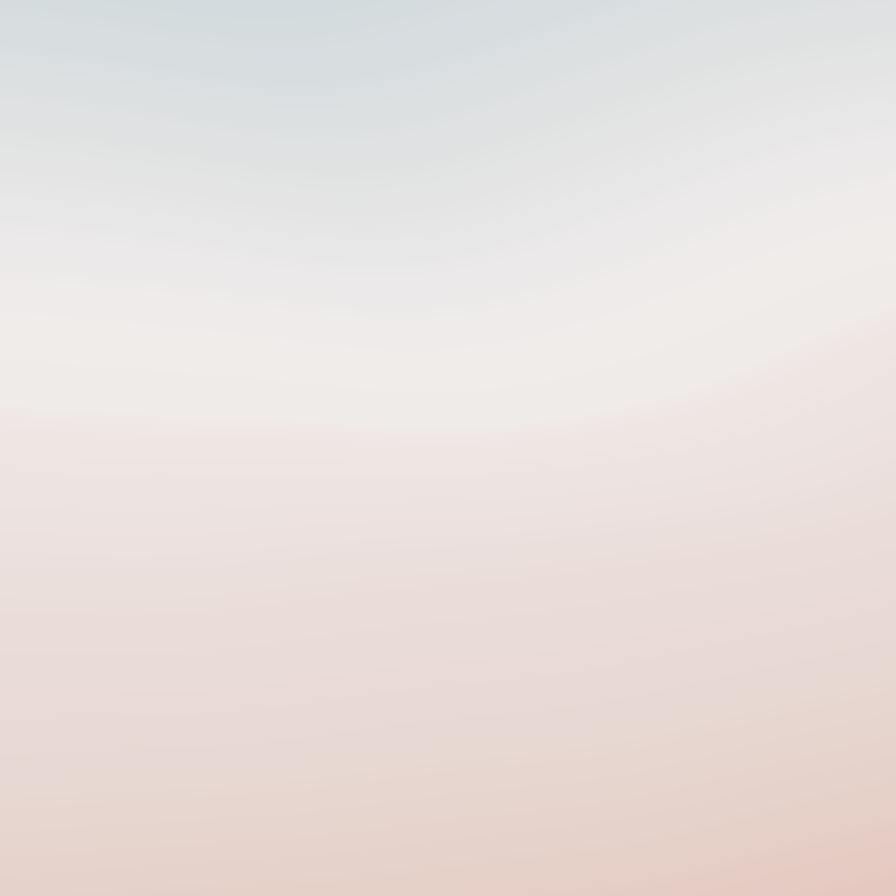
Write a three.js fragment shader that draws this background.

```glsl
// Soft misty gradient: cool grey above, pale white haze, warm blush below, in sagging layers.
varying vec2 vUv;

float ramp(float from, float to, float x) {
  return clamp((x - from) / (to - from), 0.0, 1.0);
}

// Depth below the top edge, bent by a rise to the right and a drifting sag
float layerDepth(vec2 uv) {
  float down = 1.0 - uv.y;
  float rise = (0.09 + 0.1 * min(down, 0.4)) * uv.x * uv.x;
  float sagOffset = (uv.x - 0.3 - 0.7 * down) / 0.33;
  float sag = 0.08 * exp(-sagOffset * sagOffset) * (1.0 - smoothstep(0.4, 0.7, down));
  float ripple = 0.003 * sin(uv.x * 9.0 + down * 5.0) + 0.002 * sin(uv.x * 17.0 - down * 8.0);
  return down + rise - sag + ripple;
}

// Faint terraces with softened edges
float terrace(float depth) {
  float level = depth / 0.054;
  float stepped = floor(level) + smoothstep(0.3, 0.7, fract(level));
  return mix(depth, stepped * 0.054, 0.4);
}

vec3 hazeColor(float depth) {
  // Cool sky
  vec3 color = mix(vec3(0.827, 0.858, 0.870), vec3(0.855, 0.875, 0.882), ramp(-0.07, 0.04, depth));
  color = mix(color, vec3(0.880, 0.885, 0.886), ramp(0.04, 0.12, depth));
  color = mix(color, vec3(0.898, 0.898, 0.897), ramp(0.12, 0.18, depth));
  // Pale haze
  color = mix(color, vec3(0.918, 0.912, 0.911), ramp(0.18, 0.25, depth));
  color = mix(color, vec3(0.940, 0.925, 0.920), ramp(0.25, 0.35, depth));
  color = mix(color, vec3(0.937, 0.922, 0.909), ramp(0.35, 0.44, depth));
  // Warm blush
  color = mix(color, vec3(0.937, 0.904, 0.895), ramp(0.44, 0.48, depth));
  color = mix(color, vec3(0.922, 0.880, 0.870), ramp(0.48, 0.62, depth));
  color = mix(color, vec3(0.916, 0.862, 0.846), ramp(0.62, 0.72, depth));
  color = mix(color, vec3(0.908, 0.845, 0.824), ramp(0.72, 0.88, depth));
  color = mix(color, vec3(0.896, 0.820, 0.790), ramp(0.88, 1.0, depth));
  return mix(color, vec3(0.898, 0.785, 0.750), ramp(1.0, 1.13, depth));
}

void main() {
  gl_FragColor = vec4(hazeColor(terrace(layerDepth(vUv))), 1.0);
}
```
